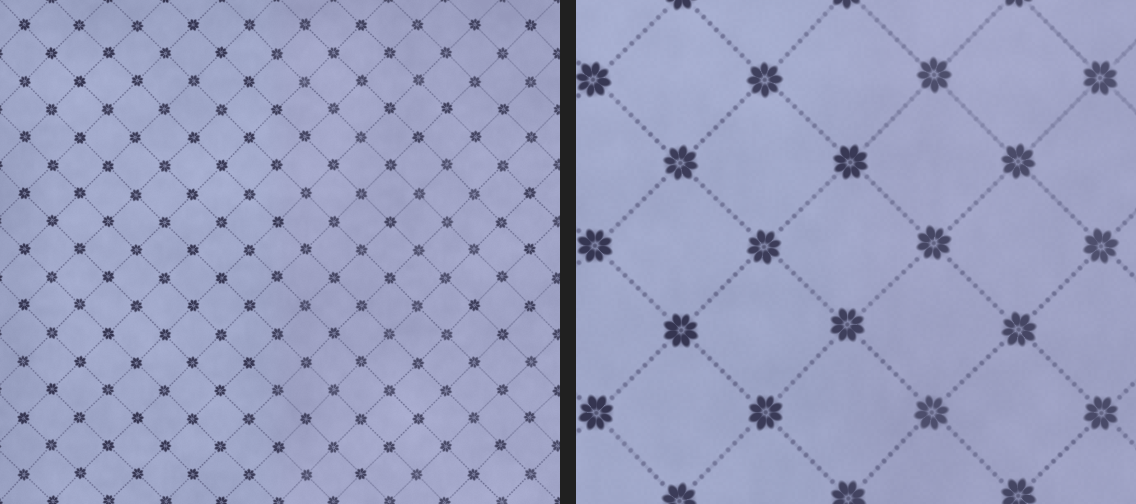
Left, the full canvas; right, a detail of the centre.
This pattern is drawn by a WebGL 2 fragment shader. Its source:

```glsl
#version 300 es
precision highp float;
// Periwinkle wallpaper: small dark flowers on a diamond trellis of dotted lines.
// Rotated lattice coordinates put a flower at every integer point and dots along
// every integer line; smooth noise adds print drift, fading and paper mottling.
uniform vec2 u_resolution;
out vec4 outColor;

const float TAU = 6.2831853;
const float SIDE = 0.0788; // diamond side, in canvas heights

float hash(vec2 p) {
  vec3 q = fract(p.xyx * vec3(0.1031, 0.1030, 0.0973));
  q += dot(q, q.yzx + 33.33);
  return fract((q.x + q.y) * q.z);
}

float noise(vec2 p) {
  vec2 i = floor(p), f = fract(p);
  f = f * f * (3.0 - 2.0 * f);
  return mix(mix(hash(i), hash(i + vec2(1, 0)), f.x),
             mix(hash(i + vec2(0, 1)), hash(i + vec2(1, 1)), f.x), f.y);
}

float fbm(vec2 p) {
  float sum = 0.0, amp = 0.5;
  for (int i = 0; i < 4; i++) {
    sum += amp * noise(p);
    p = p * 2.1 + 17.3;
    amp *= 0.5;
  }
  return sum / 0.9375;
}

// Soft-edged coverage of a signed distance.
float cover(float d, float soft) {
  return 1.0 - smoothstep(-soft, soft, d);
}

// Eight separate elliptical petals around a tiny centre dot.
float flower(vec2 p, vec2 id, float soft) {
  float r = length(p);
  float turn = (atan(p.y, p.x) / TAU + 0.5) * 8.0 + hash(id + 5.0);
  float petal = mod(floor(turn), 8.0);
  float a = (fract(turn) - 0.5) * TAU / 8.0;
  vec2 q = r * vec2(cos(a), sin(a));
  float size = 0.9 + 0.25 * hash(id * 3.7 + petal);
  float d = (length((q - vec2(0.0071, 0.0)) / vec2(0.0043, 0.0025)) - size) * 0.0025;
  return max(cover(d, soft), 0.6 * cover(r - 0.0014, soft));
}

void main() {
  vec2 p = gl_FragCoord.xy / u_resolution.y;
  float soft = max(0.0009, 0.75 / u_resolution.y);

  // Slight drift of the print, then rotated lattice coordinates
  vec2 drift = vec2(noise(p * 7.0), noise(p * 7.0 + 40.0)) - 0.5;
  vec2 g = (p + drift * 0.005 - vec2(0.048, 0.0594)) / vec2(0.1116, 0.1113);
  vec2 d = vec2(g.x + g.y, g.x - g.y);
  vec2 id = round(d), e = d - id;

  // The right half is paler, with a softer print
  float pale = smoothstep(0.50, 0.60, p.x);

  // Paper: cloudy mottling, blocky fibres, fine grain and shaded edges
  float cloud = fbm(p * vec2(5.0, 6.0) + 3.0);
  float fibre = noise(p * vec2(38.0, 55.0)) * 0.6 + noise(p * vec2(110.0, 70.0)) * 0.4;
  float light = 0.62 + (cloud - 0.5) * 1.5 + (fibre - 0.5) * 0.6;
  light += (hash(floor(p * 460.0)) - 0.5) * 0.2;
  light -= 0.5 * smoothstep(0.12, 0.0, p.x) + 0.4 * smoothstep(0.9, 1.0, p.y);
  light -= 0.35 * exp(-pow((p.x - 0.58) / 0.05, 2.0)) * noise(p * 6.0 + 9.0);
  vec3 color = mix(vec3(0.595, 0.625, 0.757), vec3(0.645, 0.675, 0.808), clamp(light, -0.4, 1.3));
  color += pale * vec3(0.008, -0.007, -0.004);

  // Dotted trellis: thirteen dots per side, smeared into a line where pale
  vec2 line = abs(e.x) < abs(e.y) ? e : e.yx;
  float along = (fract(line.y * 13.0) - 0.5) / 13.0;
  float dots = cover(length(vec2(line.x, along)) * SIDE - 0.0016, soft);
  float thread = cover(abs(line.x) * SIDE - 0.0011, soft);
  float smear = pale * smoothstep(0.3, 0.7, noise(p * 5.0 + 21.0));
  float trellis = mix(max(dots * 0.8, thread * 0.2), max(dots * 0.5, thread * 0.4), smear);
  trellis *= 0.8 + 0.35 * noise(p * 30.0);
  trellis *= smoothstep(0.010, 0.014, length(e) * SIDE);
  color = mix(color, vec3(0.39, 0.40, 0.54), trellis);

  // Flowers: a faint ink halo under the petals, each with its own strength
  vec2 offset = (vec2(hash(id), hash(id + 31.0)) - 0.5) * 0.0022;
  vec2 f = e * SIDE - offset;
  float ink = (0.85 + 0.15 * hash(id + 11.0)) * (1.0 - 0.22 * pale * hash(id + 23.0) - 0.08 * pale);
  color = mix(color, vec3(0.44, 0.45, 0.58), 0.6 * ink * cover(length(f) - 0.0102, 0.0022));
  color = mix(color, vec3(0.20, 0.20, 0.31), ink * flower(f, id, soft));

  outColor = vec4(color, 1.0);
}
```
